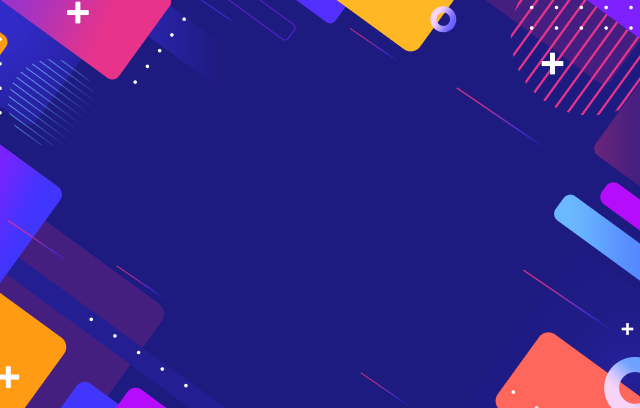
Write a Shadertoy shader that draws this background.

```glsl
const vec2 CANVAS = vec2(7.68, 4.88);
const vec2 ALONG = vec2(0.809, -0.588);
const vec3 NAVY = vec3(0.118, 0.104, 0.502);
const vec3 BLUE = vec3(0.25, 0.21, 0.99);
const vec3 VIOLET = vec3(0.49, 0.13, 1.0);
const vec3 MAGENTA = vec3(0.71, 0.05, 0.99);
const vec3 PINK = vec3(0.91, 0.2, 0.54);
const vec3 PLUM = vec3(0.27, 0.12, 0.5);
const vec3 ORANGE = vec3(1.0, 0.61, 0.08);
const vec3 YELLOW = vec3(1.0, 0.72, 0.14);
const vec3 CORAL = vec3(1.0, 0.4, 0.36);
const vec3 SKY = vec3(0.42, 0.73, 1.0);
const vec3 AZURE = vec3(0.33, 0.53, 1.0);
const vec3 PEARL = vec3(0.97, 0.83, 0.96);

vec2 tilt(vec2 v) { return vec2(dot(v, ALONG), dot(v, vec2(-ALONG.y, ALONG.x))); }

float fill(float dist, float px) { return clamp(0.5 - dist / px, 0.0, 1.0); }

float roundBox(vec2 p, vec2 halfSize, float radius) {
    vec2 q = abs(p) - halfSize + radius;
    return length(max(q, 0.0)) + min(max(q.x, q.y), 0.0) - radius;
}

// Tilted box grown from corner b.xy by the signed size b.zw
float tiltBox(vec2 p, vec4 b, float radius) {
    return roundBox(tilt(p - b.xy) - 0.5 * b.zw, 0.5 * abs(b.zw), radius);
}

float ring(vec2 p, float inner, float outer) {
    return abs(length(p) - 0.5 * (inner + outer)) - 0.5 * (outer - inner);
}

float plusSign(vec2 p, float reach) {
    vec2 arm = reach * vec2(1.0, 0.23);
    return min(roundBox(p, arm, 0.4 * arm.y), roundBox(p, arm.yx, 0.4 * arm.y));
}

float dotRow(vec2 p, vec2 start, vec2 pitch, float last) {
    float i = clamp(round(dot(p - start, pitch) / dot(pitch, pitch)), 0.0, last);
    return length(p - start - i * pitch) - 0.021;
}

float stripes(float x, float pitch, float width) {
    return abs(fract(x / pitch + 0.5) - 0.5) * pitch - 0.5 * width;
}

void paint(inout vec3 base, vec3 colour, float cover) { base = mix(base, colour, cover); }

void card(inout vec3 base, vec2 p, vec4 box, float radius, vec3 colour, float px) {
    paint(base, colour, fill(tiltBox(p, box, radius), px));
}

// Thin line that turns blue and fades along its length
void streak(inout vec3 base, vec2 p, vec2 start, float len, vec3 head, float px) {
    vec2 dir = vec2(0.827, -0.562), q = p - start;
    float t = dot(q, dir) / len;
    float side = abs(dot(q, vec2(-dir.y, dir.x))) - 0.003 - 0.004 * len;
    float ends = step(0.0, t) * smoothstep(1.0, 0.6, t);
    paint(base, mix(head, BLUE, smoothstep(0.2, 0.8, t)), 0.85 * ends * fill(side, px));
}

void mainImage(out vec4 fragColor, in vec2 fragCoord) {
    vec2 p = fragCoord / iResolution.xy * CANVAS;
    float px = CANVAS.x / iResolution.x;
    vec3 col = NAVY;

    // Top left: soft panels, hatched disc, pink card
    float fade = 0.08 + 0.5 * smoothstep(1.8, 0.0, length(p - vec2(0.0, 4.6)));
    card(col, p, vec4(0.37, 3.34, -2.0, 2.4), 0.12, mix(col, BLUE, fade), px);
    fade = 0.35 * smoothstep(2.8, 1.6, p.x);
    card(col, p, vec4(2.78, 3.72, -3.0, 0.45), 0.02, mix(col, BLUE, fade), px);
    vec2 q = p - vec2(0.62, 3.65);
    float d = max(stripes(tilt(q).y, 0.08, 0.012), length(q) - 0.52);
    paint(col, SKY, 0.75 * smoothstep(0.55, -0.4, tilt(q).x) * fill(d, px));
    card(col, p, vec4(0.13, 4.4, -1.0, -0.4), 0.1, ORANGE, px);
    vec3 rose = mix(vec3(0.62, 0.2, 0.78), PINK, smoothstep(0.1, 1.6, p.x + 0.4 * (4.88 - p.y)));
    card(col, p, vec4(1.37, 3.89, -3.0, 1.23), 0.1, rose, px);

    // Top centre: outlined bar, two cards, small ring
    d = abs(tiltBox(p, vec4(3.56, 4.56, -2.0, -0.22), 0.05)) - 0.006;
    paint(col, mix(NAVY, VIOLET, 0.65), fill(d, px));
    card(col, p, vec4(3.98, 4.57, -1.5, 0.9), 0.08, mix(BLUE, VIOLET, 0.3), px);
    card(col, p, vec4(4.96, 4.21, -3.0, 3.0), 0.14, YELLOW, px);
    q = p - vec2(5.32, 4.65);
    paint(col, mix(PEARL, BLUE + 0.17, smoothstep(-0.12, 0.15, q.x - 0.5 * q.y)), fill(ring(q, 0.08, 0.155), px));

    // Top right: plum panel, striped disc, violet card
    card(col, p, vec4(7.27, 3.83, -3.0, 3.0), 0.12, PLUM, px);
    d = max(stripes(tilt(p).x - 0.023, 0.155, 0.027), length(p - vec2(7.08, 4.45)) - 0.95);
    paint(col, PINK, fill(d, px));
    card(col, p, vec4(8.42, 3.88, -3.0, 3.0), 0.1, VIOLET, px);

    // Right: three tilted bars
    vec3 wine = mix(vec3(0.41, 0.14, 0.48), PLUM, smoothstep(7.1, 7.7, p.x));
    card(col, p, vec4(7.09, 3.08, 2.0, 2.0), 0.1, wine, px);
    card(col, p, vec4(7.16, 2.5, 2.0, 0.3), 0.11, MAGENTA, px);
    card(col, p, vec4(6.61, 2.3, 2.0, 0.36), 0.1, mix(SKY, AZURE, smoothstep(6.7, 7.8, p.x)), px);

    // Bottom right: faint panel, coral card, large ring
    q = p - vec2(7.5, 0.5);
    fade = 0.035 + 0.15 * exp(-4.0 * dot(q, q));
    card(col, p, vec4(6.95, 1.93, 3.0, -4.0), 0.12, mix(col, BLUE, fade), px);
    card(col, p, vec4(6.55, 0.96, 3.0, -1.12), 0.14, CORAL, px);
    q = p - vec2(7.62, 0.24);
    paint(col, mix(PEARL, AZURE + 0.1, smoothstep(-0.3, 0.3, q.x + q.y)), fill(ring(q, 0.19, 0.37), px));

    // Bottom left: plum panel, dark band, bright cards
    card(col, p, vec4(2.03, 1.16, -4.0, -2.4), 0.16, PLUM, px);
    card(col, p, vec4(0.2, 1.82, 3.2, -0.25), 0.01, mix(NAVY, BLUE, 0.14), px);
    vec3 indigo = mix(VIOLET, BLUE, smoothstep(-0.2, 0.8, p.x + 0.5 * (2.9 - p.y)));
    card(col, p, vec4(0.79, 2.58, -2.0, -2.0), 0.12, indigo, px);
    card(col, p, vec4(0.85, 0.76, -2.0, -2.0), 0.14, ORANGE, px);
    card(col, p, vec4(0.99, 0.36, 2.0, -2.0), 0.12, BLUE, px);
    card(col, p, vec4(1.6, 0.29, 2.0, -2.0), 0.12, MAGENTA, px);

    // Thin streaks
    streak(col, p, vec2(5.48, 3.83), 1.35, PINK, px);
    streak(col, p, vec2(6.28, 1.65), 1.35, PINK, px);
    streak(col, p, vec2(4.2, 4.54), 0.75, PINK, px);
    streak(col, p, vec2(1.4, 1.7), 0.75, PINK, px);
    streak(col, p, vec2(4.33, 0.42), 0.75, PINK, px);
    streak(col, p, vec2(0.1, 2.24), 0.95, PINK, px);
    streak(col, p, vec2(2.4, 4.89), 0.55, BLUE, px);

    // White dots and plus signs
    d = dotRow(p, vec2(2.21, 4.65), vec2(-0.147, -0.188), 4.0);
    d = min(d, dotRow(p, vec2(0.0, 4.41), vec2(0.0, -0.293), 3.0));
    d = min(d, dotRow(p, vec2(1.095, 1.06), vec2(0.284, -0.198), 4.0));
    d = min(d, dotRow(p, vec2(6.16, 0.19), vec2(0.28, -0.19), 1.0));
    for (float y = 4.79; y > 4.5; y -= 0.245)
        d = min(d, dotRow(p, vec2(6.38, y), vec2(0.298, 0.0), 4.0));
    d = min(d, plusSign(p - vec2(0.935, 4.73), 0.13));
    d = min(d, plusSign(p - vec2(6.63, 4.12), 0.13));
    d = min(d, plusSign(p - vec2(0.1, 0.37), 0.13));
    d = min(d, plusSign(p - vec2(7.53, 0.945), 0.07));
    paint(col, vec3(1.0), fill(d, px));

    fragColor = vec4(col, 1.0);
}
```
